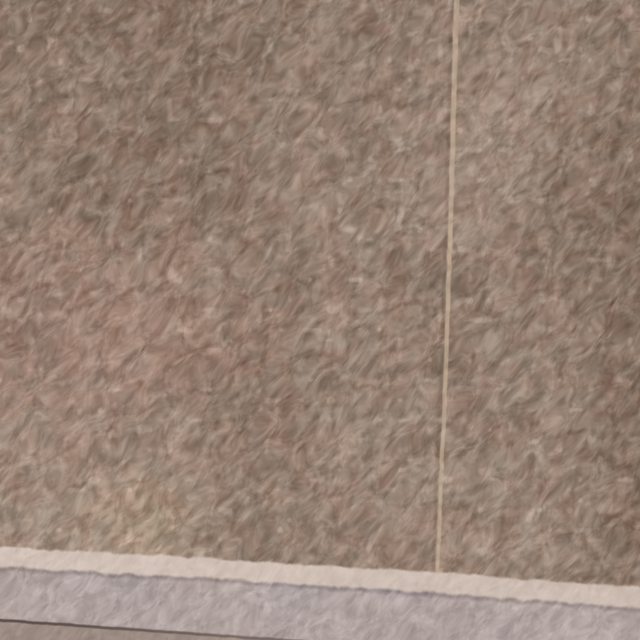
Give the GLSL for this texture, as a Shadertoy shader.

```glsl
const vec3 WALL = vec3(0.565, 0.487, 0.431);
const vec3 LIP = vec3(0.805, 0.742, 0.700);
const vec3 LEDGE = vec3(0.695, 0.640, 0.622);
const vec3 BASE = vec3(0.610, 0.545, 0.510);
const vec3 SEAM = vec3(0.745, 0.660, 0.575);
const vec3 CREVICE = vec3(0.330, 0.275, 0.260);

const float LEDGE_TOP = 0.146;
const float LEDGE_SLOPE = -0.064;
const float LIP_HEIGHT = 0.031;
const float CREVICE_Y = 0.031;
const float CREVICE_SLOPE = -0.070;
const float SEAM_FOOT = 0.6785;
const float SEAM_SLOPE = 0.035;
const float SEAM_HALF_WIDTH = 0.0036;
const float GRAIN_SCALE = 82.0;
const float GRAIN_CONTRAST = 0.29;

float hash(vec2 p) {
    return fract(sin(dot(p, vec2(127.1, 311.7))) * 43758.5453);
}

float noise(vec2 p) {
    vec2 cell = floor(p);
    vec2 f = fract(p);
    f = f * f * (3.0 - 2.0 * f);
    float low = mix(hash(cell), hash(cell + vec2(1, 0)), f.x);
    float high = mix(hash(cell + vec2(0, 1)), hash(cell + vec2(1, 1)), f.x);
    return mix(low, high, f.y);
}

float fbm(vec2 p) {
    float sum = 0.0;
    float weight = 0.5;
    for (int i = 0; i < 4; i++) {
        sum += weight * noise(p);
        p = mat2(1.6, 1.2, -1.2, 1.6) * p + 7.3;
        weight *= 0.5;
    }
    return sum / 0.9375;
}

// Warped flakes, stretched along a rising diagonal; centred on zero.
float flakes(vec2 p) {
    vec2 q = vec2(dot(p, vec2(0.64, 0.77)) * 0.72, dot(p, vec2(-0.77, 0.64)) * 1.25);
    q *= GRAIN_SCALE;
    q += 1.4 * (vec2(noise(q * 0.45 + 11.0), noise(q * 0.45 + 37.0)) - 0.5);
    return 0.50 * noise(q) + 0.32 * noise(q * 1.9 + 5.0) + 0.18 * noise(q * 3.6 + 19.0) - 0.5;
}

float blob(vec2 p, vec2 centre, vec2 radius) {
    vec2 d = (p - centre) / radius;
    return exp(-dot(d, d));
}

float band(float d, float halfWidth, float blur) {
    return 1.0 - smoothstep(halfWidth - blur, halfWidth + blur, abs(d));
}

vec3 wallColor(vec2 p) {
    vec3 color = WALL;
    // Broad light and shade
    float light = 0.055 * blob(p, vec2(0.0, 0.20), vec2(0.32, 0.30));
    light += 0.035 * blob(p, vec2(0.77, 0.74), vec2(0.055, 0.16));
    light += 0.030 * blob(p, vec2(0.55, 0.65), vec2(0.16, 0.50));
    light += 0.020 * blob(p, vec2(0.80, 0.40), vec2(0.12, 0.22));
    light -= 0.035 * blob(p, vec2(0.22, 0.92), vec2(0.25, 0.25));
    light -= 0.030 * blob(p, vec2(0.40, 0.38), vec2(0.14, 0.14));
    light -= 0.045 * blob(p, vec2(1.0, 0.55), vec2(0.12, 0.45));
    light += 0.090 * (fbm(p * 7.0) - 0.5);
    color += light;
    // Rosy and yellowish stains
    float rosy = blob(p, vec2(0.15, 0.47), vec2(0.26, 0.16));
    color += vec3(0.018, -0.007, -0.006) * rosy;
    color += vec3(0.035, 0.032, 0.010) * blob(p, vec2(0.22, 0.19), vec2(0.09, 0.06));
    // Mineral grain with sparse pale chips
    float grain = flakes(p);
    color += GRAIN_CONTRAST * grain * vec3(1.0, 0.99, 0.97);
    color += 0.07 * smoothstep(0.78, 0.96, noise(p * 64.0 + 51.0));
    color += vec3(0.03, -0.005, -0.01) * (noise(p * 45.0 + 90.0) - 0.5);
    return color;
}

void mainImage(out vec4 fragColor, in vec2 fragCoord) {
    vec2 p = fragCoord / iResolution.xy;
    float pixel = 1.0 / iResolution.y;
    float soft = max(pixel, 0.0018);
    float grain = flakes(p * 1.1 + 3.0);
    vec3 color = wallColor(p);

    // Pale vertical seam with a twisted texture
    float seamX = SEAM_FOOT + SEAM_SLOPE * p.y + 0.003 * sin(3.14159 * p.y);
    float seamD = p.x - seamX + 0.0016 * (noise(vec2(p.y * 60.0, 4.0)) - 0.5);
    float halfWidth = SEAM_HALF_WIDTH * mix(0.75, 1.15, p.y);
    float twist = 0.10 * (noise(vec2(p.x * 130.0, p.y * 110.0)) - 0.5);
    color -= 0.045 * band(seamD + 0.007, 0.003, 0.003);
    color = mix(color, SEAM + twist, 0.82 * band(seamD, halfWidth, soft));

    // Ledge below the wall
    float topY = LEDGE_TOP + LEDGE_SLOPE * p.x + 0.012 * p.x * (1.0 - p.x);
    float rough = 0.008 * (fbm(p * vec2(55.0, 30.0)) - 0.5);
    float depth = topY - p.y + rough;
    vec3 ledge = LEDGE + 0.20 * grain + 0.06 * (fbm(p * 14.0) - 0.5);
    ledge += vec3(-0.015, -0.005, 0.015) * smoothstep(0.3, 0.8, noise(p * 9.0));
    ledge -= 0.10 * band(depth - LIP_HEIGHT - 0.004, 0.003, 0.004);
    vec3 lip = LIP + 0.10 * grain + 0.025 * (1.0 - p.x) - 0.012;
    ledge = mix(lip, ledge, smoothstep(-0.003, 0.003, depth - LIP_HEIGHT));

    // Dark crevice and the strip beneath it
    float creviceD = p.y - CREVICE_Y - CREVICE_SLOPE * p.x - 0.3 * rough;
    vec3 base = BASE + 0.12 * grain;
    ledge = mix(base, ledge, smoothstep(-soft, soft, creviceD));
    float creviceInk = mix(0.9, 0.5, smoothstep(0.0, 0.5, p.x));
    ledge = mix(ledge, CREVICE, creviceInk * band(creviceD, 0.0022, soft));

    color = mix(color, ledge, smoothstep(-0.003, 0.003, depth));
    fragColor = vec4(clamp(color, 0.0, 1.0), 1.0);
}
```
